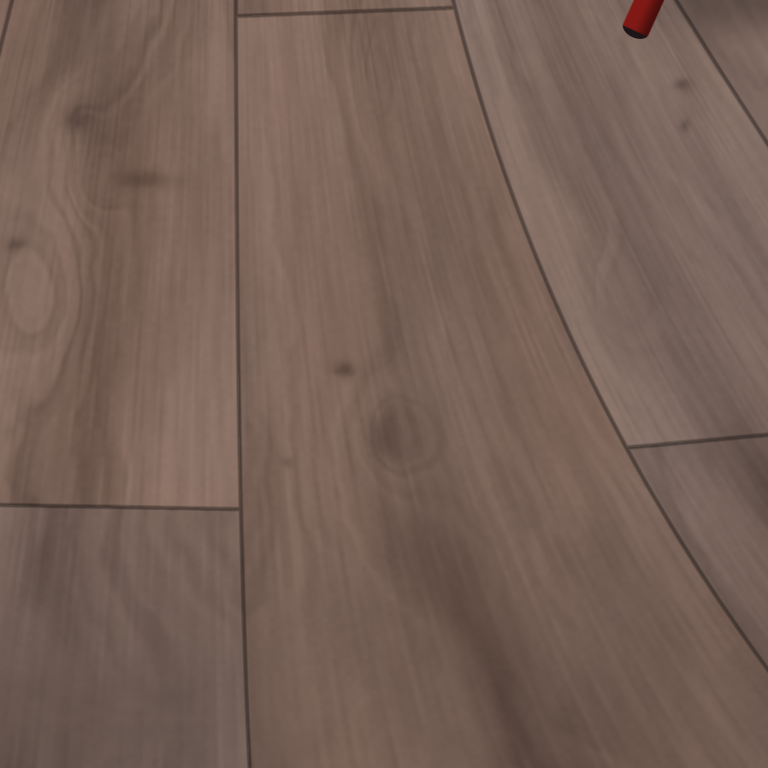
Give the GLSL for this texture, as a WebGL 1 fragment shader.

```glsl
precision highp float;
// Worn brown oak floor: wide planks fanning out in perspective, with grain, knots and a red chair leg.
uniform vec2 u_resolution;

const vec3 DARK_GRAIN = vec3(0.315, 0.240, 0.208);
const vec3 PALE_WOOD = vec3(0.570, 0.462, 0.408);
const vec3 GREY_WASH = vec3(0.445, 0.390, 0.370);
const vec3 LEG_RED = vec3(0.50, 0.10, 0.085);
const vec3 FOOT_BLACK = vec3(0.11, 0.08, 0.09);

float hash(vec2 p) {
  return fract(sin(dot(p, vec2(127.1, 311.7))) * 43758.55);
}

float noise(vec2 p) {
  vec2 i = floor(p), f = fract(p);
  f = f * f * (3.0 - 2.0 * f);
  return mix(mix(hash(i), hash(i + vec2(1, 0)), f.x),
             mix(hash(i + vec2(0, 1)), hash(i + vec2(1, 1)), f.x), f.y);
}

float fbm(vec2 p) {
  float sum = 0.0, amp = 0.5;
  for (int i = 0; i < 4; i++) {
    sum += amp * noise(p);
    p = p * 2.03 + 17.3;
    amp *= 0.5;
  }
  return sum / 0.9375;
}

// Soft elliptical spot: 1 at its centre, fading to 0.
float spot(vec2 p, vec2 centre, vec2 size) {
  vec2 d = (p - centre) / size;
  return exp(-dot(d, d));
}

// Across-floor position of each plank seam at depth t (0 top, 1 bottom).
float seamX(float index, float t) {
  if (index < 0.5) return 0.016 - 0.25 * t;
  if (index < 1.5) return 0.307 + 0.004 * t + 0.014 * t * t * t;
  if (index < 2.5) return 0.590 + t * (0.25 + t * (0.20 + 0.06 * t));
  return 0.880 + 0.62 * t + 0.1 * t * t;
}

// Depth of the end joint in each plank; u runs across the plank.
float jointDepth(float plank, float u) {
  if (plank < 0.5) return 0.655 + 0.008 * u;
  if (plank < 1.5) return 0.021 - 0.011 * u;
  if (plank < 2.5) return 0.583 - 0.040 * u;
  return 2.0;
}

float groove(float d, float px) {
  return 1.0 - smoothstep(0.0008, 0.0030 + px, abs(d));
}

// Growth lines follow contours of a height field that bulges at the knots.
float grain(vec2 q, float u, float seed) {
  float wander = fbm(vec2(u * 3.0 + seed, q.y * 4.5)) - 0.5;
  float h = 0.30 * u + 0.13 * wander;
  h += 0.13 * spot(q, vec2(0.515, 0.56), vec2(0.055, 0.065));
  h += 0.10 * spot(q, vec2(0.125, 0.235), vec2(0.035, 0.045));
  h += 0.08 * spot(q, vec2(0.105, 0.155), vec2(0.030, 0.040));
  h -= 0.10 * spot(q, vec2(0.060, 0.390), vec2(0.060, 0.090));
  h += 0.09 * spot(q, vec2(0.490, 0.110), vec2(0.028, 0.090));
  h += 0.07 * spot(q, vec2(0.810, 0.380), vec2(0.040, 0.080));
  float broad = noise(vec2(h * 28.0 + seed, q.y * 1.5));
  float narrow = noise(vec2(h * 85.0 + seed, q.y * 3.0));
  return 0.62 * broad + 0.38 * narrow;
}

// Dark heart streak wandering along the middle of a plank.
float heartwood(float u, float t, float centre, float seed) {
  float d = u - centre - 0.22 * (noise(vec2(t * 4.0, seed)) - 0.5);
  return exp(-d * d / 0.020) * (0.5 + 0.5 * noise(vec2(t * 7.0, seed + 5.0)));
}

float knots(vec2 q) {
  float k = spot(q, vec2(0.448, 0.481), vec2(0.015, 0.010));
  k += 0.6 * spot(q, vec2(0.498, 0.570), vec2(0.022, 0.034));
  k += 0.8 * spot(q, vec2(0.018, 0.318), vec2(0.012, 0.010));
  k += 0.7 * spot(q, vec2(0.100, 0.155), vec2(0.018, 0.016));
  k += 0.6 * spot(q, vec2(0.190, 0.235), vec2(0.045, 0.012));
  k += 0.9 * spot(q, vec2(0.890, 0.112), vec2(0.012, 0.008));
  k += 0.7 * spot(q, vec2(0.891, 0.163), vec2(0.008, 0.009));
  return k + 0.5 * spot(q, vec2(0.374, 0.602), vec2(0.008, 0.007));
}

void main() {
  vec2 q = gl_FragCoord.xy / u_resolution;
  q.y = 1.0 - q.y;
  float px = 1.0 / min(u_resolution.x, u_resolution.y);

  // Find the plank and its long seams.
  float plank = -1.0, left = -0.4, right = 1.7, seams = 0.0;
  for (int i = 0; i < 4; i++) {
    float n = float(i), x = seamX(n, q.y);
    float slope = (seamX(n, q.y + 0.01) - x) / 0.01;
    seams = max(seams, groove((q.x - x) / sqrt(1.0 + slope * slope), px));
    if (q.x > x) { plank = n; left = x; }
    else right = min(right, x);
  }
  float u = (q.x - left) / (right - left);
  float joint = q.y - jointDepth(plank, u);
  seams = max(seams, groove(joint, px));
  float board = plank * 2.0 + step(0.0, joint);
  float seed = board * 13.7 + 4.0;

  // Wood tone: grain, heart streak, fibres and mottling.
  float figure = grain(q, u, seed);
  float contrast = plank < 0.5 ? 0.62 : 0.42;
  float tone = 0.71 + contrast * (figure - 0.5);
  tone -= 0.34 * heartwood(u, q.y, plank < 1.5 ? 0.45 + 0.1 * plank : 0.35, seed);
  tone += 0.30 * (fbm(vec2(u * 5.0 + seed, q.y * 3.0)) - 0.5);
  tone += 0.16 * (noise(vec2(u * 85.0 + seed, q.y * 11.0)) - 0.5);
  tone += 0.10 * (fbm(q * 130.0) - 0.5);
  tone -= 0.50 * knots(q + 0.008 * (fbm(q * 45.0) - 0.5));

  // Scuffed patch at the lower left.
  float scuff = spot(q, vec2(0.14, 0.92), vec2(0.13, 0.045));
  tone = mix(tone, 0.30 + 0.5 * fbm(q * vec2(18.0, 45.0)), 0.7 * scuff);

  vec3 colour = mix(DARK_GRAIN, PALE_WOOD, clamp(tone, 0.0, 1.0));
  float grey = plank > 1.5 ? 0.45 : (board > 0.5 && plank < 0.5 ? 0.40 : 0.10);
  grey += 0.35 * (fbm(q * vec2(7.0, 4.0) + 9.0) - 0.4);
  colour = mix(colour, GREY_WASH * (0.68 + 0.48 * tone), clamp(grey, 0.0, 0.7));
  colour *= 1.0 - 0.36 * seams;

  // Uneven room light and the shadow beside the chair.
  colour *= 1.03 - 0.13 * smoothstep(0.5, 1.0, q.y);
  colour *= 1.0 - 0.30 * spot(q, vec2(0.97, 0.0), vec2(0.12, 0.045));

  // Chair leg with its rubber foot.
  vec2 axis = normalize(vec2(-0.45, 1.0)), rel = q - vec2(0.828, 0.038);
  float across = dot(rel, vec2(axis.y, -axis.x)), along = dot(rel, axis);
  float leg = length(vec2(across, max(along, 0.0) * 1.6)) - 0.018;
  vec3 legColour = LEG_RED * (1.0 - 0.45 * smoothstep(-0.005, 0.018, across));
  legColour = mix(legColour, FOOT_BLACK, smoothstep(0.001, 0.004, along));
  colour = mix(colour, legColour, 1.0 - smoothstep(-px, px, leg));

  gl_FragColor = vec4(colour, 1.0);
}
```
